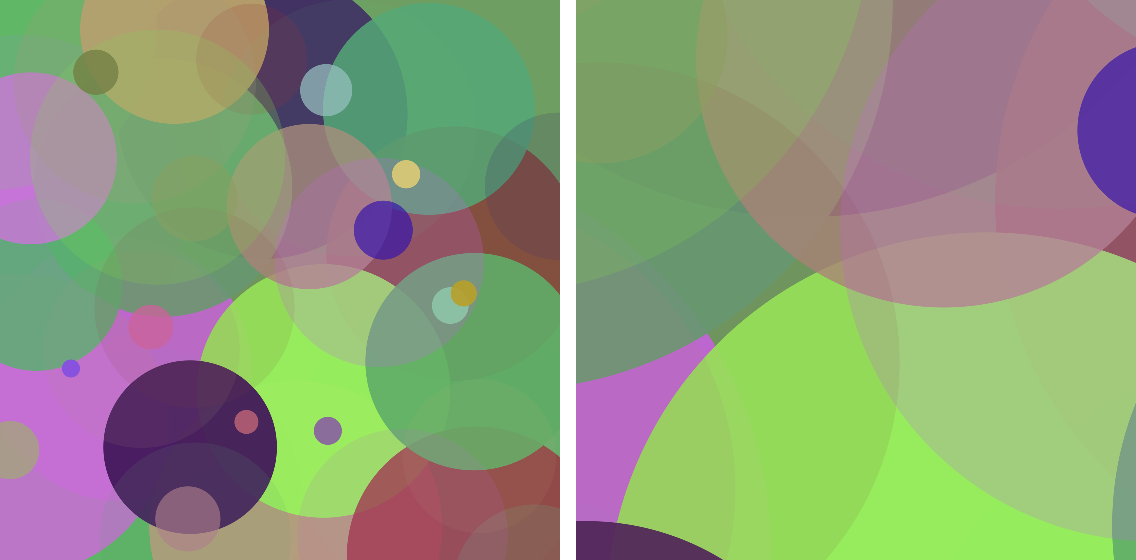
Left: the whole. Right: its middle third, enlarged.
A WebGL 1 fragment shader for this background:

```glsl
precision highp float;
// Overlapping translucent discs: broad bold ones first, then faint veils,
// then small vivid dots. Centres follow a jittered low-discrepancy sequence
// and colours cycle through a weighted palette by the golden ratio.

uniform vec2 u_resolution;

const int BROAD_COUNT = 19;
const int VEIL_COUNT = 12;
const int DOT_COUNT = 15;

float hash(float n, float seed) {
  return fract(sin(n * 12.9898 + seed * 78.233) * 4375.85);
}

vec3 hash3(float n, float seed) {
  return vec3(hash(n, seed), hash(n, seed + 1.0), hash(n, seed + 2.0));
}

// Evenly spread centre with a random shift.
vec2 scatter(float n, float jitter, float seed) {
  vec2 even = fract(0.5 + n * vec2(0.75488, 0.56984));
  return even + jitter * (hash3(n, seed).xy - 0.5);
}

// Weighted choice: t in 0..1 is split by the share of each colour.
vec3 palette(float t) {
  vec3 green = vec3(0.37, 0.69, 0.45);
  vec3 sand = vec3(0.72, 0.58, 0.45);
  vec3 orchid = vec3(0.77, 0.42, 0.88);
  vec3 maroon = vec3(0.56, 0.23, 0.25);
  vec3 lime = vec3(0.54, 0.91, 0.38);
  vec3 indigo = vec3(0.24, 0.09, 0.41);
  vec3 c = mix(green, sand, step(0.32, t));
  c = mix(c, orchid, step(0.52, t));
  c = mix(c, maroon, step(0.71, t));
  c = mix(c, lime, step(0.82, t));
  return mix(c, indigo, step(0.91, t));
}

// Palette colour of disc n with a small random tint.
vec3 discColor(float n, float tint, float seed) {
  vec3 c = palette(fract(0.44 + n * 0.61803));
  return clamp(c + tint * (hash3(n, seed) - 0.5), 0.0, 1.0);
}

// Lays a flat disc over the colour below it.
vec3 layDisc(vec3 below, vec2 p, vec2 centre, float radius, vec3 c, float alpha) {
  float edge = 0.5 / u_resolution.y;
  float d = length(p - centre) - radius;
  float cover = clamp(0.5 - d / edge, 0.0, 1.0);
  return mix(below, c, cover * alpha);
}

void main() {
  vec2 p = gl_FragCoord.xy / u_resolution.y;
  vec3 color = vec3(0.43, 0.62, 0.38);

  // Broad discs, shrinking toward the top so that lower ones stay visible.
  for (int i = 1; i <= BROAD_COUNT; i++) {
    float n = float(i);
    float radius = mix(0.30, 0.16, n / float(BROAD_COUNT));
    radius += 0.09 * (hash(n, 3.0) - 0.5);
    float alpha = mix(0.78, 0.95, hash(n, 5.0));
    color = layDisc(color, p, scatter(n, 0.12, 7.0), radius,
                    discColor(n, 0.12, 11.0), alpha);
  }

  // Faint veils that show the overlaps.
  for (int i = 1; i <= VEIL_COUNT; i++) {
    float n = float(i) + 40.0;
    float radius = mix(0.09, 0.23, hash(n, 17.0));
    float alpha = mix(0.07, 0.24, hash(n, 19.0));
    color = layDisc(color, p, scatter(n, 0.3, 23.0), radius,
                    discColor(n, 0.2, 29.0), alpha);
  }

  // Small dots, from faint to nearly solid, in free colours.
  for (int i = 1; i <= DOT_COUNT; i++) {
    float n = float(i) + 80.0;
    float size = hash(n, 31.0);
    float radius = mix(0.016, 0.085, size);
    float alpha = mix(0.98, 0.4, size);
    vec3 c = mix(hash3(n, 37.0), discColor(n, 0.2, 41.0), 0.45);
    color = layDisc(color, p, scatter(n, 0.35, 43.0), radius, c, alpha);
  }

  gl_FragColor = vec4(color, 1.0);
}
```
